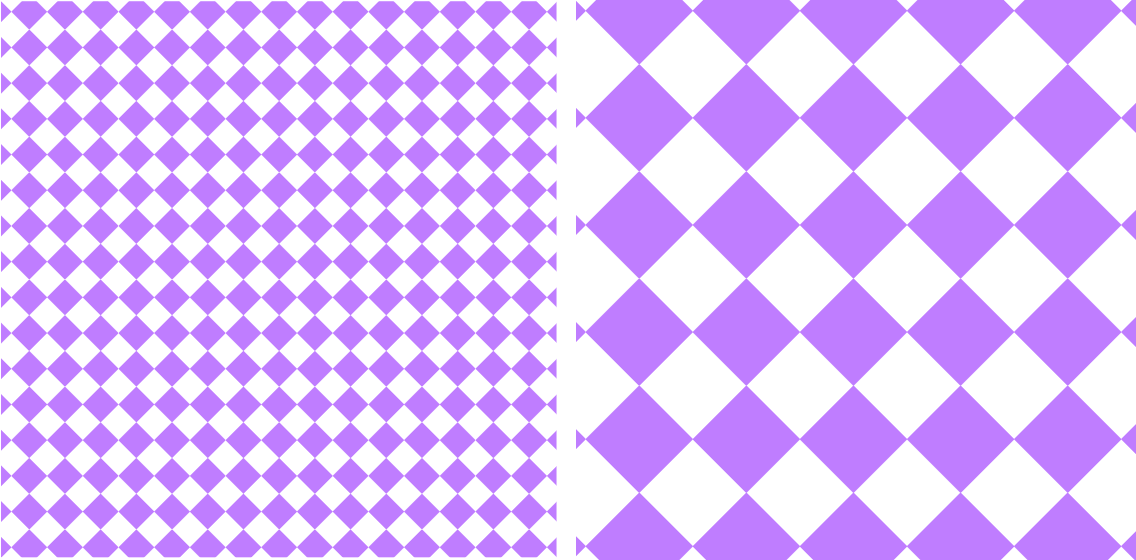
Left: the whole. Right: its middle third, enlarged.
This pattern is drawn by a WebGL 1 fragment shader. Its source:

```glsl
precision highp float;
// Diagonal checkerboard of violet diamonds on white, inside a thin white margin.

uniform vec2 u_resolution;

const float REPEATS = 15.685;                     // diamonds per canvas side
const float HALF_DIAGONAL = 0.503;                // in cells; corners just meet
const vec2 DIAMOND_CENTER = vec2(0.4985, 0.469);  // centre of one diamond
const vec2 PANEL_MIN = vec2(0.0018, 0.0048);
const vec2 PANEL_MAX = vec2(0.9938, 0.9978);
const vec3 VIOLET = vec3(0.749, 0.490, 1.0);
const vec3 WHITE = vec3(1.0);

// Signed distance to a diamond, negative inside
float diamondDistance(vec2 p, float halfDiagonal) {
  return (abs(p.x) + abs(p.y) - halfDiagonal) * 0.70711;
}

// Signed distance to an axis-aligned box, negative inside
float boxDistance(vec2 p, vec2 low, vec2 high) {
  vec2 d = max(low - p, p - high);
  return max(d.x, d.y);
}

// Coverage of a shape, smoothed over one pixel
float coverage(float dist, float pixel) {
  return clamp(0.5 - dist / pixel, 0.0, 1.0);
}

void main() {
  float side = min(u_resolution.x, u_resolution.y);
  vec2 uv = gl_FragCoord.xy / side;
  float pixel = 1.0 / side;

  // Repeating cell with the diamond at its middle
  vec2 cell = fract((uv - DIAMOND_CENTER) * REPEATS + 0.5) - 0.5;
  float diamond = diamondDistance(cell, HALF_DIAGONAL) / REPEATS;

  // Trim the pattern to the panel
  float panel = boxDistance(uv, PANEL_MIN, PANEL_MAX);
  float ink = coverage(diamond, pixel) * coverage(panel, pixel);

  gl_FragColor = vec4(mix(WHITE, VIOLET, ink), 1.0);
}
```
